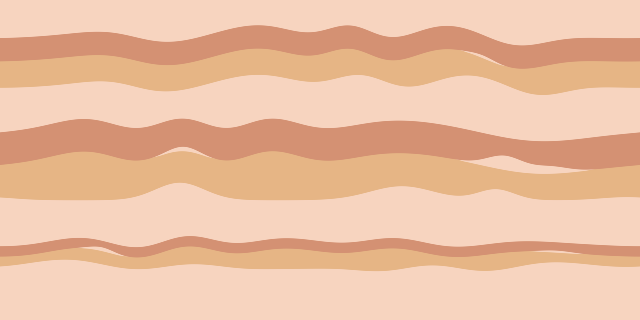
A WebGL 2 fragment shader for this background:

```glsl
#version 300 es
precision highp float;
// Three wavy terracotta ribbons, each lying over a sand ribbon, on pale peach.
uniform vec2 u_resolution;
out vec4 outColor;

const vec3 PEACH = vec3(0.97, 0.83, 0.75);
const vec3 SAND = vec3(0.90, 0.71, 0.52);
const vec3 TERRACOTTA = vec3(0.83, 0.57, 0.45);

// One full wave for each whole cycle.
float wave(float cycles) {
    return cos(6.2831853 * cycles);
}

// Smooth bump of height 1 that wraps across the canvas.
float swell(float x, float center, float sharpness) {
    return exp(sharpness * (wave(x - center) - 1.0));
}

// Coverage of the strip between two depths.
float strip(float depth, float top, float bottom) {
    float soft = 50.0 / u_resolution.y;
    return smoothstep(top - soft, top + soft, depth)
         * (1.0 - smoothstep(bottom - soft, bottom + soft, depth));
}

// Sand below, terracotta above; the pinch opens a sliver between them.
vec3 ribbonPair(vec3 color, float depth, float top, float thickness, float pinch, float sandBottom) {
    float joint = top + thickness;
    color = mix(color, SAND, strip(depth, joint - 0.25 * (1.0 - smoothstep(0.0, 0.4, pinch)), sandBottom));
    return mix(color, TERRACOTTA, strip(depth, top, joint - pinch));
}

// Top edge of the upper ribbon: four crests, bunched right of the middle.
float upperEdge(float x) {
    float phase = 4.0 * x - 0.19 + 0.48 * wave(x - 0.795) + 0.07 * wave(3.0 * (x - 0.603));
    float height = 1.82 - 0.78 * wave(2.0 * (x - 0.48));
    return 11.0 + 1.95 * wave(x - 0.98) - height * wave(phase);
}

// Top edge of the middle ribbon: four crests and one long dip.
float middleEdge(float x) {
    float phase = 4.0 * x - 0.04 + 0.52 * wave(x - 0.565);
    return 38.5 + 5.7 * swell(x, 0.84, 3.0) - 1.45 * wave(phase);
}

// Top edge of the thin lower ribbon: five crests.
float lowerEdge(float x) {
    float phase = 5.0 * x - 0.32 + 0.27 * wave(x - 0.66);
    float height = 1.04 + 0.26 * wave(x - 0.2) + 0.47 * wave(2.0 * (x - 0.2));
    return 75.65 - 0.65 * wave(x - 0.42) - height * wave(phase);
}

void main() {
    vec2 uv = gl_FragCoord.xy / u_resolution;
    float x = uv.x;
    float depth = 100.0 * (1.0 - uv.y); // percent of the height, from the top
    vec3 color = PEACH;

    // Upper pair: the sand follows the same wave, a little late.
    float lag = 0.015 - 0.018 * wave(x - 0.3);
    color = ribbonPair(color, depth, upperEdge(x), 7.3,
        0.9 * swell(x, 0.755, 70.0),
        upperEdge(x - lag) + 15.5);

    // Middle pair: the sand has its own three humps.
    float middlePinch = 1.4 * swell(x, 0.287, 50.0)
        + 4.4 * swell(x, 0.79, 30.0) + 2.2 * swell(x, 0.86, 30.0);
    float middleSand = 62.6 - 5.5 * swell(x, 0.281, 17.0) - 4.4 * swell(x, 0.628, 10.0)
        - 3.4 * swell(x, 0.775, 30.0) - swell(x, 0.98, 15.0);
    color = ribbonPair(color, depth, middleEdge(x), 10.2, middlePinch, middleSand);

    // Lower pair: the sand ripples out of step.
    float ripple = wave(5.0 * x - 0.45 + 0.14 * wave(x - 0.79));
    float rippleHeight = 0.86 - 0.39 * wave(x - 0.5) + 0.34 * wave(2.0 * (x - 0.2));
    color = ribbonPair(color, depth, lowerEdge(x), 3.25,
        1.2 * swell(x, 0.16, 70.0) + 0.65 * swell(x, 0.87, 40.0),
        83.3 - 0.91 * wave(x - 0.05) - rippleHeight * ripple);

    outColor = vec4(color, 1.0);
}
```
